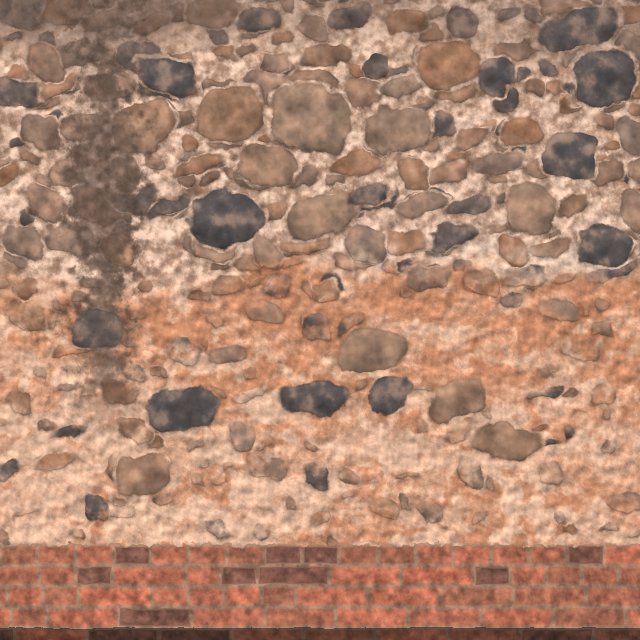
Give the GLSL for this texture, as a Shadertoy shader.

```glsl
// Weathered rubble wall: fieldstones in pale mortar above, crusted clay below,
// brick courses at the foot and a dark damp streak on the left.
// Stones are warped superellipses: large ones placed, the rest on jittered grids.

// Large stones: centre.xy, half size.zw
const vec4 BASALT[12] = vec4[12](
  vec4(.352,.659,.056,.042), vec4(.891,.755,.042,.036), vec4(.264,.882,.043,.027),
  vec4(.944,.88,.049,.043), vec4(.902,.956,.061,.03), vec4(.286,.359,.052,.034),
  vec4(.612,.383,.03,.026), vec4(.154,.486,.041,.028), vec4(.492,.378,.052,.024),
  vec4(.944,.617,.04,.029), vec4(.772,.88,.029,.026), vec4(.58,.695,.027,.019));
const vec4 OCHRE[12] = vec4[12](
  vec4(.358,.823,.052,.041), vec4(.487,.814,.061,.049), vec4(.417,.745,.045,.031),
  vec4(.622,.8,.052,.034), vec4(.505,.665,.055,.033), vec4(.58,.453,.052,.031),
  vec4(.717,.377,.043,.032), vec4(.792,.312,.054,.024), vec4(.827,.674,.039,.036),
  vec4(.698,.898,.046,.036), vec4(.225,.8,.044,.038), vec4(.224,.26,.038,.031));

float hash(vec2 p) { return fract(sin(dot(p, vec2(127.1, 311.7))) * 43758.5453); }

float noise(vec2 p) {
  vec2 i = floor(p), f = fract(p);
  f = f * f * (3. - 2. * f);
  return mix(mix(hash(i), hash(i + vec2(1, 0)), f.x),
             mix(hash(i + vec2(0, 1)), hash(i + vec2(1, 1)), f.x), f.y);
}

float fbm(vec2 p) {
  float sum = 0., amp = .52;
  for (int i = 0; i < 5; i++) {
    sum += amp * noise(p);
    p = mat2(1.6, 1.2, -1.2, 1.6) * p + 7.3;
    amp *= .5;
  }
  return sum;
}

float superellipse(vec2 q, vec2 r) {
  q = pow(abs(q) / r + 1e-4, vec2(2.9));
  return (pow(q.x + q.y, .345) - 1.) * min(r.x, r.y);
}

// Stones are returned as (distance, local x, local y, id)
vec4 largeStone(vec2 p, vec4 stones[12]) {
  vec4 best = vec4(1, 0, 0, 0);
  for (int i = 0; i < 12; i++) {
    vec2 q = p - stones[i].xy, r = stones[i].zw;
    q.y += .4 * q.x * (hash(vec2(i, 4)) - .5);
    float d = superellipse(q, r);
    if (d < best.x) best = vec4(d, q / r, float(i) + .5);
  }
  return best;
}

vec4 scatteredStone(vec2 p, vec2 grid, float density) {
  vec4 best = vec4(1, 0, 0, 0);
  float second = 1.;
  for (int k = 0; k < 9; k++) {
    vec2 cell = floor(p * grid) + vec2(k % 3 - 1, k / 3 - 1);
    vec2 h = vec2(hash(cell + grid), hash(cell + grid + 31.));
    vec2 centre = (cell + .5 + .55 * (h - .5)) / grid;
    centre.x += (mod(cell.y, 2.) - .5) * .4 / grid.x;
    float dense = smoothstep(.5, .62, centre.y);
    if (centre.y < .172 || hash(cell + 57.) > density * mix(.62, 1., dense)) continue;
    vec2 r = mix(vec2(.22, .18), vec2(.48, .43), h.yx) * mix(.85, 1.15, dense) / grid;
    vec2 q = p - centre;
    q.y += q.x * (h.x - .5) * .7;
    float d = superellipse(q, r);
    second = min(second, max(d, best.x));
    if (d < best.x) best = vec4(d, q / r, hash(cell + 9.) * 90.);
  }
  best.x = max(best.x, .5 * (best.x - second) + .002);
  return best;
}

vec3 layStone(vec3 ground, vec4 s, vec3 tint, float crust, vec2 uv) {
  float aa = .0008 + .7 / iResolution.y, mottle = fbm(uv * 45. + s.w * 3.);
  vec3 stone = mix(tint, vec3(.64, .49, .4), .5 * smoothstep(.45, .75, mottle));
  stone *= .6 + .8 * mottle + .08 * s.z - .12 * smoothstep(-.005, 0., s.x);
  stone = mix(stone, ground, crust * smoothstep(.3, .65, fbm(uv * 40. + s.w)));
  float shadow = exp(-max(s.x, 0.) / .002) * clamp(.25 - .25 * s.z, .05, .45);
  return mix(ground * (1. - shadow), stone, 1. - smoothstep(-aa, aa, s.x));
}

vec3 rubbleTint(float id) {
  vec3 tint = mix(vec3(.62, .44, .33), vec3(.55, .46, .41), hash(vec2(id, 2)));
  return mix(tint, vec3(.38, .34, .33), step(.82, hash(vec2(id, 5))));
}

vec3 brickCourses(vec2 p, float grain) {
  float t = (.149 - p.y) / .0325, row = floor(t), width = row < .5 ? .059 : .113;
  float x = p.x / width + .45 * row;
  vec2 cell = vec2(floor(x), row);
  if (row > .5 && hash(cell + 3.) < .28) {
    x *= 2.; width *= .5;
    cell.x = floor(x) + 40.;
  }
  vec2 f = fract(vec2(x, t)), edge = min(f, 1. - f) * vec2(width, .0325);
  vec3 brick = mix(vec3(.62, .4, .32), vec3(.78, .45, .35), hash(cell));
  brick = mix(brick, vec3(.45, .32, .28), .8 * step(.82, hash(cell + 12.)));
  vec3 joint = mix(vec3(.4, .28, .23), vec3(.86, .69, .57), grain);
  float face = smoothstep(.002, .005, min(edge.x, edge.y) + .006 * (grain - .5));
  return mix(joint, brick * (.6 + .8 * grain), face) * (row > 3.5 ? .58 : 1.);
}

void mainImage(out vec4 fragColor, in vec2 fragCoord) {
  vec2 uv = fragCoord / iResolution.xy;
  float broad = fbm(uv * 7.), grain = fbm(uv * 90.);
  vec2 warp = vec2(fbm(uv * 32.), fbm(uv * 32. + 40.)) - .5, p = uv + .026 * warp;

  // Clay and mortar meet in a ragged line with lime patches
  float upper = smoothstep(-.03, .03, uv.y - .575 + .16 * (broad - .5));
  float pale = fbm(uv * vec2(25, 36) + 3. * warp) + .16 * smoothstep(.45, .3, uv.y)
             + .1 * smoothstep(.25, .05, uv.x);
  vec3 clay = mix(vec3(.78, .54, .41), vec3(.89, .72, .61), smoothstep(.38, .8, pale));
  vec3 mortar = mix(vec3(.72, .57, .48), vec3(.89, .75, .66), smoothstep(.25, .7, grain));
  vec3 col = mix(clay, mortar, upper);
  float lime = smoothstep(.045, .01, abs(uv.y - .598)) * smoothstep(.45, .6, uv.x);
  col = mix(col, vec3(.92, .81, .73), .7 * lime * smoothstep(.48, .58, fbm(uv * 14. + 8.)));

  // Crusty relief
  float relief = fbm(uv * 65.) - fbm(uv * 65. + vec2(-.25, .45));
  col *= 1. + .6 * relief + .3 * (grain - .5);

  // Chips, rubble, then large stones, each keeping clear of the next
  vec4 basalt = largeStone(p, BASALT), ochre = largeStone(p, OCHRE);
  vec4 rubble = scatteredStone(p, vec2(13, 17), .93);
  vec4 chips = scatteredStone(p + .013, vec2(27, 36), .3);
  float large = min(basalt.x, ochre.x), crust = mix(.75, .2, upper);
  rubble.x = max(rubble.x, .006 - large);
  chips.x = max(chips.x, .004 - min(rubble.x, large));
  col = layStone(col, chips, rubbleTint(chips.w), crust, uv);
  col = layStone(col, rubble, rubbleTint(rubble.w), crust, uv);
  vec3 tan1 = mix(vec3(.62, .44, .33), vec3(.57, .47, .4), hash(ochre.ww));
  col = layStone(col, ochre, tan1, .15, uv);
  col = layStone(col, basalt, vec3(.35, .33, .33), .06, uv);

  // Damp streak and grimy top edge
  float ragged = broad - .5 + .9 * (grain - .5);
  float streak = smoothstep(.075, .025, abs(uv.x - .163) + .09 * ragged)
               * smoothstep(.29, .46, uv.y);
  float top = smoothstep(.9, .99, uv.y + .13 * ragged) * mix(1., .45, smoothstep(.24, .4, uv.x));
  float damp = max(streak, top) * mix(.3, .75, smoothstep(-.002, .002, basalt.x));
  col = mix(col, vec3(.41, .34, .3) * (.6 + .8 * grain), damp);

  // Brick foot
  float foot = 1. - smoothstep(-.002, .002, uv.y - .149 - .018 * (grain - .5));
  col = mix(col, brickCourses(uv + .006 * warp, grain), foot);
  fragColor = vec4(col, 1);
}
```
